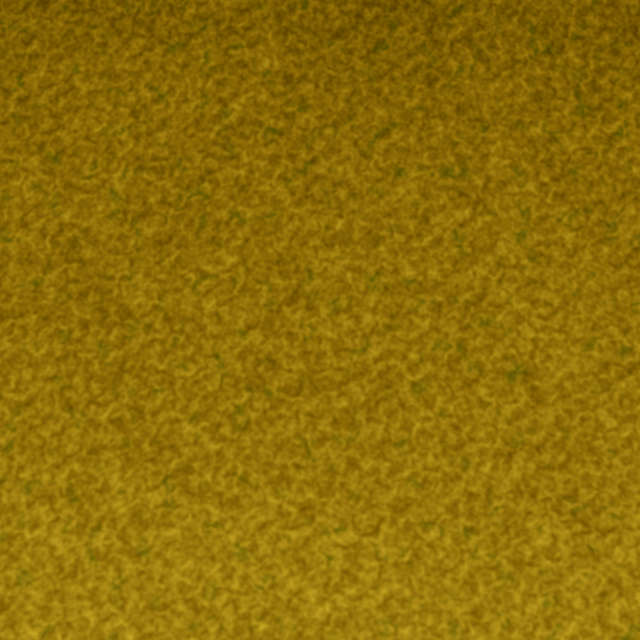
Write a Shadertoy shader that draws this texture.

```glsl
// Mustard felt surface: soft curly grain, faint diagonal folds, light from below.

const vec3 SHADOW = vec3(0.450, 0.335, 0.000);
const vec3 MIDDLE = vec3(0.552, 0.422, 0.022);
const vec3 LIGHT = vec3(0.650, 0.525, 0.072);
const vec3 GREEN_TINT = vec3(-0.060, 0.006, 0.004);

const float GRAIN_FREQ = 62.0;    // grain cells across the canvas
const float FINE_FREQ = 118.0;    // fibre cells across the canvas
const float FOLD_FREQ = 20.0;     // cells of the diagonal folds
const float TINT_FREQ = 26.0;     // cells of the green flecks
const float GRAIN_GAIN = 1.60;
const float FINE_GAIN = 0.95;
const float FOLD_GAIN = 0.60;
const float CURL = 0.30;          // bending of the grain, in cells
const float TILT = 0.22;          // shrinking of the grain towards the top
const float TONE_BOTTOM = 0.62;
const float TONE_TOP = -0.52;
const float EDGE_SHADE = 0.28;    // extra darkness along the top edge

vec2 gradientAt(vec2 cell) {
    vec3 h = fract(cell.xyx * vec3(0.1031, 0.1030, 0.0973));
    h += dot(h, h.yzx + 33.33);
    float angle = 6.28319 * fract((h.x + h.y) * h.z);
    return vec2(cos(angle), sin(angle));
}

float gradientNoise(vec2 p) {
    vec2 cell = floor(p);
    vec2 f = p - cell;
    vec2 u = f * f * f * (f * (f * 6.0 - 15.0) + 10.0);
    vec2 e = vec2(0.0, 1.0);
    float a = dot(gradientAt(cell), f);
    float b = dot(gradientAt(cell + e.yx), f - e.yx);
    float c = dot(gradientAt(cell + e.xy), f - e.xy);
    float d = dot(gradientAt(cell + e.yy), f - e.yy);
    return mix(mix(a, b, u.x), mix(c, d, u.x), u.y);
}

vec2 rotate(vec2 p, float angle) {
    float c = cos(angle), s = sin(angle);
    return vec2(c * p.x + s * p.y, c * p.y - s * p.x);
}

// Curly grain with finer fibres and folds that rise to the right
float feltRelief(vec2 p) {
    vec2 g = rotate(p, 0.6) * GRAIN_FREQ + 170.0;
    vec2 bend = vec2(gradientNoise(g * 0.8 + 31.7), gradientNoise(g * 0.8 + 78.3));
    float grain = gradientNoise(g * vec2(0.9, 1.06) + CURL * 2.0 * bend);
    float fibre = gradientNoise(rotate(p, 1.1) * FINE_FREQ + 290.0 + CURL * bend);
    float fold = gradientNoise(rotate(p, 0.65) * FOLD_FREQ * vec2(0.7, 1.5) + 91.0);
    return GRAIN_GAIN * grain + FINE_GAIN * fibre + FOLD_GAIN * fold;
}

void mainImage(out vec4 fragColor, in vec2 fragCoord) {
    vec2 uv = fragCoord / iResolution.xy;
    vec2 p = (fragCoord - 0.5 * vec2(iResolution.x, 0.0)) / iResolution.y;

    // Surface leaning away from the viewer
    vec2 surface = vec2(p.x * (1.0 + TILT * p.y), p.y + 0.5 * TILT * p.y * p.y);

    // Broad lighting plus relief
    float tone = mix(TONE_BOTTOM, TONE_TOP, uv.y);
    tone -= EDGE_SHADE * smoothstep(0.88, 1.0, uv.y + 0.03 * uv.x);
    tone += 0.25 * gradientNoise(p * 4.0 + 57.0);
    float relief = feltRelief(surface);
    tone += relief;

    // Three-stop colour ramp, with green flecks in the hollows
    vec3 color = MIDDLE + max(tone, 0.0) * (LIGHT - MIDDLE)
                        + min(tone, 0.0) * (MIDDLE - SHADOW);
    float fleck = smoothstep(0.10, 0.50, gradientNoise(surface * TINT_FREQ + 140.0));
    color += GREEN_TINT * fleck * smoothstep(0.5, -0.6, relief);

    fragColor = vec4(clamp(color, 0.0, 1.0), 1.0);
}
```
